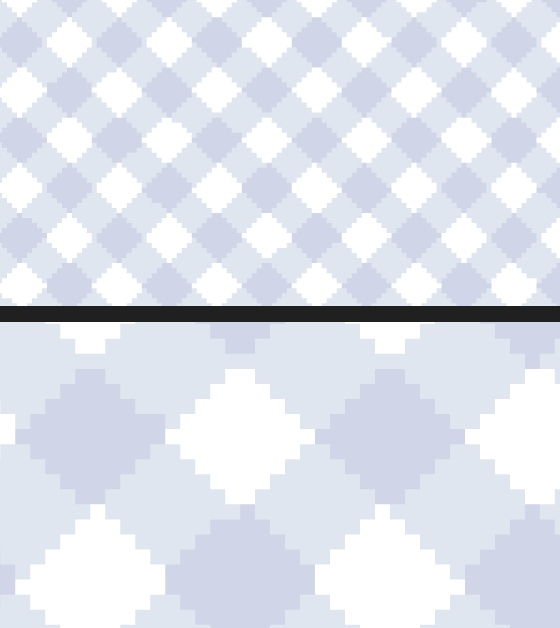
Top: the whole. Bottom: its middle third, enlarged.
Reproduce this pattern procedurally as a Shadertoy shader.

```glsl
// Diagonal gingham in pale blue-grey, drawn as coarse stair-stepped blocks.
// Two crossing stripe waves are sampled once per block; as the period is not
// a whole number of blocks, the diamonds differ slightly in size and outline.

const vec3 WHITE = vec3(1.0);
const vec3 PALE = vec3(0.88, 0.902, 0.938);
const vec3 DEEP = vec3(0.816, 0.84, 0.906);

// Colour of the weave at a canvas position from 0 to 1, y upwards.
vec3 gingham(vec2 uv) {
    // Snap to the centre of a block, counting from the top left.
    vec2 grid = vec2(uv.x, 1.0 - uv.y) * vec2(112.1, 61.0) - vec2(0.39, 0.45);
    vec2 block = floor(grid) + 0.5;

    // Distance from the middle of the nearest stripe in each diagonal direction.
    vec2 repeat = (block - vec2(3.66, 7.94)) / vec2(19.76, 19.45);
    vec2 diagonal = vec2(repeat.x + repeat.y, repeat.x - repeat.y);
    vec2 stripe = abs(fract(diagonal + 0.5) - 0.5);

    float outer = max(stripe.x, stripe.y);
    float inner = min(stripe.x, stripe.y);

    // Deep where both stripes cross, white where neither runs; tips just meet.
    bool nearCrossing = outer + inner < 0.5;
    if (nearCrossing && outer < 0.265) return DEEP;
    if (!nearCrossing && inner > 0.24) return WHITE;
    return PALE;
}

void mainImage(out vec4 fragColor, in vec2 fragCoord) {
    // Average a 4 by 4 set of samples to smooth the block edges.
    vec3 sum = vec3(0.0);
    for (int i = 0; i < 16; i++) {
        vec2 offset = (vec2(i % 4, i / 4) + 0.5) / 4.0 - 0.5;
        sum += gingham((fragCoord + offset) / iResolution.xy);
    }
    fragColor = vec4(sum / 16.0, 1.0);
}
```
